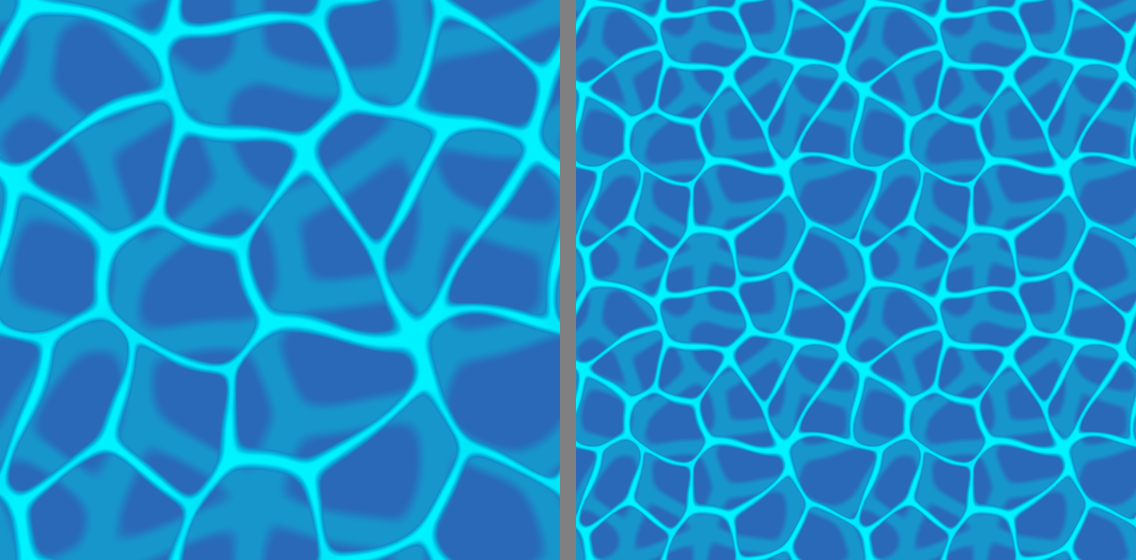
Left, the tile; right, the same tile 2 across and 2 down.
A Shadertoy shader for this texture:

```glsl
#define TAU 6.2831853
#define GRID vec2(4.0, 5.0)      // cells across and up the canvas
#define JITTER 0.9
#define WARP 0.012               // bending of the lines
#define WEB_WIDTH 0.0165         // half width of the bright lines
#define WEB_VARIATION 0.3
#define WEB_ROUNDING 0.010
#define SHADE_WIDTH 0.039        // half width of the faint lines
#define SHADE_ROUNDING 0.012

const vec3 DEEP  = vec3(0.16, 0.41, 0.72);
const vec3 SHADE = vec3(0.09, 0.59, 0.80);
const vec3 RIM   = vec3(0.08, 0.53, 0.77);
const vec3 WATER = vec3(0.00, 0.71, 0.88);
const vec3 GLINT = vec3(0.00, 0.95, 1.00);

vec2 hash2(vec2 cell, float seed) {
    vec2 q = mod(cell, GRID) + seed;
    return fract(sin(vec2(dot(q, vec2(127.1, 311.7)),
                          dot(q, vec2(269.5, 183.3)))) * 43758.5);
}

// Centre of a cell in canvas units; wraps with the grid
vec2 cellPoint(vec2 cell, float seed) {
    return (cell + 0.5 + JITTER * (hash2(cell, seed) - 0.5)) / GRID;
}

// Periodic bending by layered sines
vec2 bend(vec2 p, float phase) {
    vec2 q = p + WARP * sin(TAU * p.yx * vec2(2.0, 3.0) + phase);
    return q + 0.5 * WARP * sin(TAU * q.yx * vec2(4.0, 3.0) + 2.0 * phase);
}

// Distance to the cell borders, with corners rounded by a soft minimum
float borderDistance(vec2 p, float seed, float rounding) {
    vec2 home = floor(p * GRID), nearCell = home, toNear = vec2(0.0);
    float best = 1e3;
    for (int y = -2; y <= 2; y++)
    for (int x = -2; x <= 2; x++) {
        vec2 cell = home + vec2(x, y);
        vec2 r = cellPoint(cell, seed) - p;
        float d = dot(r, r);
        if (d < best) { best = d; toNear = r; nearCell = cell; }
    }
    float sum = 1e-9;
    for (int y = -2; y <= 2; y++)
    for (int x = -2; x <= 2; x++) {
        if (x == 0 && y == 0) continue;
        vec2 r = cellPoint(nearCell + vec2(x, y), seed) - p;
        float d = dot(0.5 * (toNear + r), normalize(r - toNear));
        sum += exp(-d / rounding);
    }
    return -rounding * log(sum);
}

// Soft band: 1 on the border, 0 from the given half width on
float band(float d, float inner, float outer) {
    return 1.0 - smoothstep(inner, outer, d);
}

void mainImage(out vec4 fragColor, in vec2 fragCoord) {
    vec2 uv = fragCoord / iResolution.xy;

    // Faint, wide web below
    float shadeDist = borderDistance(bend(uv, 4.0), 23.0, SHADE_ROUNDING);
    float shade = band(shadeDist, 0.3 * SHADE_WIDTH, SHADE_WIDTH);
    vec3 color = mix(DEEP, SHADE, shade);

    // Bright web above, swelling and thinning along its lines
    float swell = sin(TAU * (3.0 * uv.x + uv.y) + 1.0)
                * sin(TAU * (2.0 * uv.y - 2.0 * uv.x) + 2.5)
                + 0.5 * sin(TAU * (4.0 * uv.y + uv.x));
    float width = WEB_WIDTH * (1.0 + WEB_VARIATION * swell);
    float webDist = borderDistance(bend(uv, 1.0), 7.0, WEB_ROUNDING);
    float web = band(webDist, 0.0, width);
    web *= mix(0.8, 1.0, smoothstep(-0.8, 0.3, swell));

    color = mix(color, RIM, smoothstep(0.0, 0.2, web));
    color = mix(color, WATER, smoothstep(0.1, 0.5, web));
    color = mix(color, GLINT, smoothstep(0.4, 0.95, web));
    fragColor = vec4(color, 1.0);
}
```
